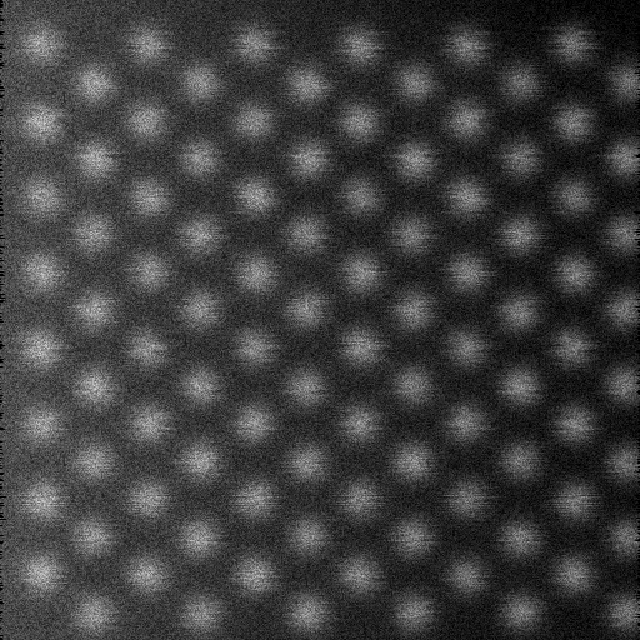
This pattern is drawn by a WebGL 1 fragment shader. Its source:

```glsl
precision highp float;
// Grainy micrograph: staggered lattice of soft bright spots on a grey falloff.

uniform vec2 u_resolution;

#define COLUMNS 6.0
#define ROWS 16.0
#define PITCH vec2(0.1664, 0.0591)
#define FIRST_SPOT vec2(0.0650, 0.0415)
#define STAGGER 0.0825
#define SPOT_SIGMA 0.0205
#define SPOT_GAIN 0.38
#define WOBBLE 0.0045
#define SCAN_LINES 512.0
#define SCAN_JITTER 0.013
#define GRAIN_FLOOR 0.07
#define GRAIN_GAIN 0.24

float hash(vec2 p) {
  vec3 q = fract(vec3(p.xyx) * 0.1031);
  q += dot(q, q.yzx + 33.33);
  return fract((q.x + q.y) * q.z);
}

// Sum of two uniform values, centred on zero.
float grain(vec2 cell) {
  return hash(cell + 17.0) + hash(cell + 211.0) - 1.0;
}

float valueNoise(vec2 p) {
  vec2 i = floor(p);
  vec2 f = fract(p);
  f = f * f * (3.0 - 2.0 * f);
  float low = mix(hash(i), hash(i + vec2(1.0, 0.0)), f.x);
  float high = mix(hash(i + vec2(0.0, 1.0)), hash(i + vec2(1.0)), f.x);
  return mix(low, high, f.y);
}

// Gaussian spots; even rows, counted from the bottom, are shifted sideways.
float spots(vec2 p) {
  float nearestRow = floor((p.y - FIRST_SPOT.y) / PITCH.y + 0.5);
  float sum = 0.0;
  for (int k = -2; k <= 2; k++) {
    float row = nearestRow + float(k);
    if (row < 0.0 || row > ROWS - 1.0) continue;
    float left = FIRST_SPOT.x + STAGGER * (1.0 - mod(row, 2.0));
    float column = clamp(floor((p.x - left) / PITCH.x + 0.5), 0.0, COLUMNS - 1.0);
    vec2 id = vec2(column, row);
    vec2 centre = vec2(left + column * PITCH.x, FIRST_SPOT.y + row * PITCH.y);
    centre += WOBBLE * (vec2(hash(id + 3.0), hash(id + 41.0)) - 0.5);
    float gain = mix(0.9, 1.1, hash(id + 73.0));
    vec2 d = (p - centre) / SPOT_SIGMA;
    sum += gain * exp(-0.5 * dot(d, d));
  }
  return sum;
}

// Light falls from left to right and dims toward the top.
float background(vec2 p) {
  float level = mix(0.265, 0.055, smoothstep(-0.25, 1.08, p.x));
  level += 0.05 * exp(-p.x * 9.0);
  level -= 0.04 * smoothstep(0.88, 1.0, p.y) * smoothstep(0.2, 1.0, p.x);
  return level + 0.025 * (valueNoise(p * 7.0) - 0.5);
}

void main() {
  vec2 uv = gl_FragCoord.xy / u_resolution;
  vec2 cell = floor(uv * SCAN_LINES);

  // Each scan line slips sideways by its own amount.
  float unsteady = mix(0.5, 1.0, valueNoise(vec2(5.0, uv.y * 22.0)));
  float slip = SCAN_JITTER * unsteady * grain(vec2(7.0, cell.y));
  vec2 p = uv + vec2(slip, 0.0);

  float level = background(p) + SPOT_GAIN * spots(p);

  // Grain grows with brightness, with a little streaking along the lines.
  float speckle = grain(cell) + 0.3 * grain(vec2(floor(cell.x / 3.0) + 600.0, cell.y));
  level += (GRAIN_FLOOR + GRAIN_GAIN * level) * speckle;

  // Slipped lines leave a ragged black margin on both sides.
  float soft = 1.0 / u_resolution.x;
  float inside = smoothstep(-soft, soft, p.x + 0.001);
  inside *= smoothstep(-soft, soft, 1.001 - p.x);
  gl_FragColor = vec4(vec3(clamp(level, 0.0, 1.0) * inside), 1.0);
}
```
